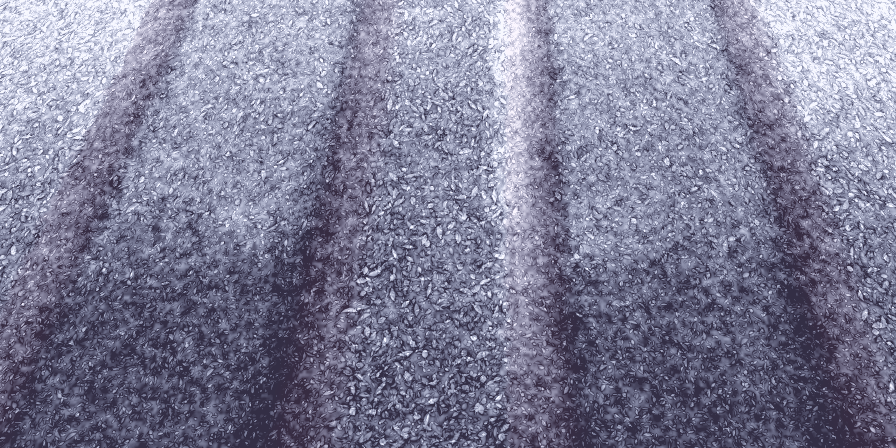
A Shadertoy shader for this texture:

```glsl
// Frosted corrugated sheet receding upward, its ridges crusted with ice crystals
float hash(vec2 p) {
    return fract(sin(dot(p, vec2(127.1, 311.7))) * 43758.5453);
}

float noise(vec2 p) {
    vec2 i = floor(p), f = fract(p);
    f = f * f * (3.0 - 2.0 * f);
    return mix(mix(hash(i), hash(i + vec2(1, 0)), f.x),
               mix(hash(i + vec2(0, 1)), hash(i + 1.0), f.x), f.y);
}

float bump(float x, float width) {
    return exp(-x * x / (width * width));
}

// Leaf-shaped ice flakes, one per cell: bright bodies over soft dark gaps
float flakes(vec2 p, float cover) {
    float light = 0.0, shade = 0.0;
    float blur = max(0.07, 0.7 * fwidth(p.y));
    for (int j = -1; j <= 1; j++)
    for (int i = -1; i <= 1; i++) {
        vec2 cell = floor(p) + vec2(i, j);
        float seed = hash(cell + 7.3);
        float present = smoothstep(seed - 0.1, seed + 0.1, cover);
        vec2 d = p - cell - vec2(hash(cell), hash(cell + 31.7));
        float angle = 6.283 * hash(cell + 53.1);
        d = mat2(cos(angle), -sin(angle), sin(angle), cos(angle)) * d;
        d.y += (seed - 0.5) * 0.9 * d.x * d.x;
        float size = hash(cell + 91.9);
        float taper = d.x / (0.3 + 0.45 * size * size);
        float width = 0.13 + 0.14 * hash(cell + 67.3);
        float dist = max(abs(d.y) - width * (1.0 - taper * taper), abs(d.x) - 0.75);
        float glint = (0.4 + 0.6 * hash(cell + 17.9)) * (0.85 + d.y);
        light = max(light, present * glint * smoothstep(blur, -blur, dist));
        shade = max(shade, present * smoothstep(0.35, 0.0, dist));
    }
    return light - 0.55 * shade * (1.0 - light);
}

void mainImage(out vec4 fragColor, in vec2 fragCoord) {
    vec2 p = fragCoord / iResolution.y;
    float y = p.y;

    // Perspective: surface coordinates keep crystals evenly proportioned
    float scale = 1.0 - 0.39 * y;
    vec2 surface = vec2((p.x - 1.12) / scale, -log(scale) / 0.39);
    float ragged = noise(surface * 45.0) - 0.5;
    float patchy = noise(surface * 7.0) - 0.5;

    // Outer ridges stay flat to the border
    float along = clamp(surface.x / 1.29 + 0.022 * ragged, -1.24, 0.95);
    float u = fract(along);
    float nearest = floor(along + 0.5);
    float fromRidge = along - nearest;
    float central = 1.0 - min(abs(nearest), 1.0);

    // Cross-section: right wall, valley, left wall, ridge top
    float valley = smoothstep(0.10, 0.16, u) * smoothstep(0.63, 0.57, u);
    float ridge = smoothstep(0.68, 0.75, u) + smoothstep(0.02, 0.0, u);
    float wall = (1.0 - valley) * (1.0 - ridge);
    float frosted = smoothstep(0.34, 0.55, y + 0.02 * p.x + 0.1 * patchy + 0.06 * ragged);

    // Broad tone of each face, creases and the lit ridge edge
    float tone = mix(0.29, 0.52, y);
    tone = mix(tone, mix(0.22, 0.48, frosted) + 0.17 * y, valley);
    tone = mix(tone, mix(0.36, 0.66, y), ridge);
    tone -= 0.2 * bump(u - 0.6, mix(0.055, 0.035, y)) + 0.15 * bump(u - 0.125, 0.025);
    tone += mix(0.08, 0.38, central) * bump(fromRidge - 0.025, 0.045) * smoothstep(-0.2, 0.7, y);
    tone += 0.2 * (1.0 - central) * ridge * smoothstep(0.4, 0.85, y);
    tone += 0.14 * smoothstep(0.65, 1.0, y) + 0.1 * patchy;
    tone = 0.47 + 1.15 * (tone - 0.47);

    // Large crystals on ridges, smaller ones elsewhere, fine rime everywhere
    float rim = bump(u - 0.73, 0.035) + 0.5 * bump(fromRidge, 0.04);
    tone += 0.48 * flakes(surface * 34.0, 0.8 * ridge + 0.4 * rim + 0.25 * valley * frosted);
    tone += 0.42 * flakes(surface * 56.0 + 19.0, 0.3 + 0.4 * ridge + 0.4 * valley * frosted);
    tone += 0.48 * flakes(surface * 92.0 + 43.0, 0.75);
    tone += 0.38 * (noise(surface * 125.0) - 0.5);
    tone += 0.26 * (noise(surface * 70.0 + 9.0) - 0.5) + 0.16 * ragged;
    tone = clamp(tone, 0.0, 1.1);

    // Violet shadow to icy white, with a warmer cast on the walls
    vec3 color = mix(vec3(0.20, 0.18, 0.27), vec3(0.90, 0.91, 0.97), tone);
    color += vec3(0.0, 0.02, 0.05) * 4.0 * tone * (1.0 - tone);
    color += vec3(0.015, -0.008, -0.01) * wall;
    fragColor = vec4(clamp(color, 0.0, 1.0), 1.0);
}
```
